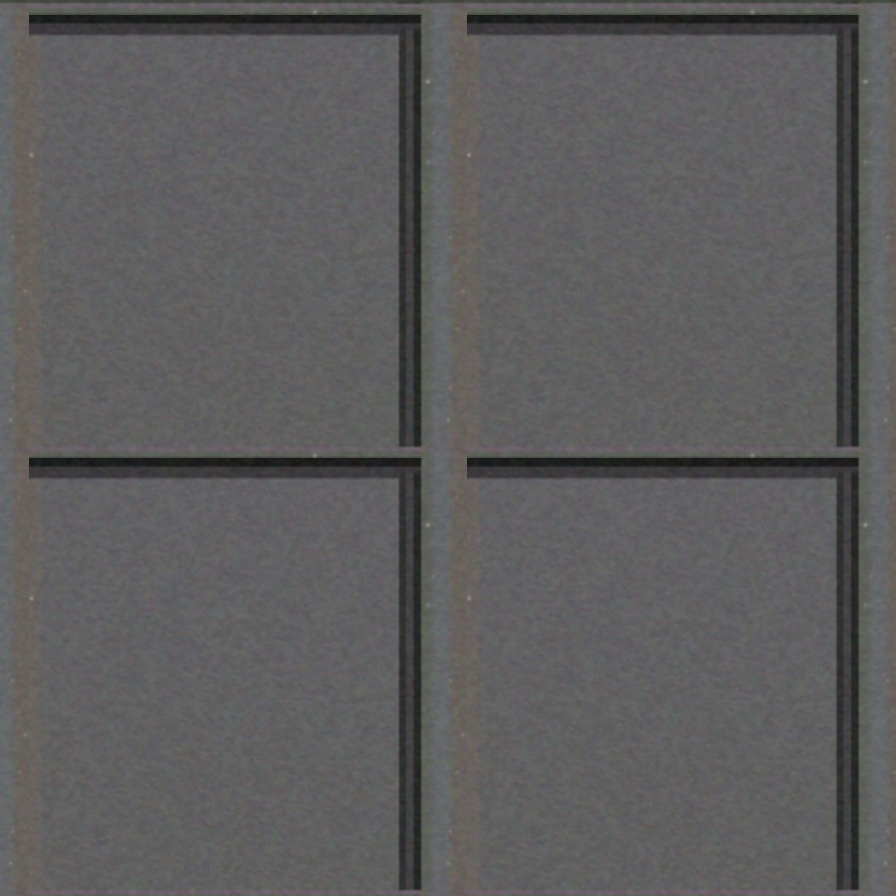
Give the GLSL for this pattern, as a Shadertoy shader.

```glsl
const float UNITS = 768.0;                 // drawing units per canvas height
const vec2 PERIOD = vec2(375.0, 380.0);    // size of one framed panel
const vec2 START = vec2(25.0, 13.0);       // first recess corner, from top left

const vec3 PANEL = vec3(0.385, 0.380, 0.392);
const vec3 SHADOW = vec3(0.130, 0.135, 0.130);
const vec3 RECESS = vec3(0.235, 0.228, 0.238);
const vec3 BROWN = vec3(0.415, 0.390, 0.370);
const vec3 STEEL = vec3(0.395, 0.405, 0.415);
const vec3 OLIVE = vec3(0.365, 0.380, 0.350);
const vec3 MAUVE = vec3(0.420, 0.380, 0.415);

float hash(vec2 p) {
    vec3 q = fract(vec3(p.xyx) * 0.1031);
    q += dot(q, q.yzx + 33.33);
    return fract((q.x + q.y) * q.z);
}

float valueNoise(vec2 p) {
    vec2 i = floor(p), f = fract(p);
    f = f * f * (3.0 - 2.0 * f);
    float low = mix(hash(i), hash(i + vec2(1, 0)), f.x);
    float high = mix(hash(i + vec2(0, 1)), hash(i + vec2(1, 1)), f.x);
    return mix(low, high, f.y);
}

// Soft-edged strip covering the interval from a to b
float band(float x, float a, float b, float soft) {
    return smoothstep(a - soft, a + soft, x) * (1.0 - smoothstep(b - soft, b + soft, x));
}

float speck(vec2 p, vec2 centre, float radius) {
    vec2 d = (p - centre) / radius;
    return exp(-dot(d, d));
}

// Recessed panel with shadows along its top and right sides
vec3 panelColor(vec2 p, float soft) {
    vec3 col = mix(PANEL, PANEL * vec3(0.98, 0.99, 0.96), smoothstep(0.0, 380.0, p.y));
    col = mix(col, BROWN, 0.8 * band(p.x, -9.0, 10.5, soft));
    col = mix(col, RECESS, band(p.y, -9.0, 17.0, soft * 1.3));
    float side = smoothstep(8.0, 15.0, p.y);
    col = mix(col, RECESS * 1.12, side * band(p.x, 317.0, 340.0, soft));
    col = mix(col, SHADOW * 1.4, side * band(p.x, 317.5, 323.0, soft));
    col = mix(col, SHADOW * 1.15, side * band(p.x, 329.5, 340.0, soft));
    return mix(col, SHADOW * 0.85, band(p.y, -9.0, 7.0, soft));
}

// Thin horizontal ledge, lit above and dull below
vec3 railColor(float y, float soft) {
    vec3 col = mix(MAUVE, OLIVE, smoothstep(374.0 - soft, 374.0 + soft, y));
    return mix(col, OLIVE * 0.75, smoothstep(377.0, 380.0, y));
}

// Vertical post: olive, steel and brown strips
vec3 postColor(vec2 p, float soft) {
    vec3 col = mix(OLIVE, STEEL, smoothstep(340.0, 350.0, p.x));
    col = mix(col, BROWN * 0.98, smoothstep(357.0, 366.0, p.x));
    return mix(col, MAUVE, 0.3 * band(p.y, 370.0, 375.0, soft));
}

// Fine slanted grain with faint colour noise
vec3 grain(vec2 p) {
    vec2 slant = vec2(p.x + 0.5 * p.y, p.y - 0.3 * p.x) + 400.0;
    float light = valueNoise(slant / vec2(5.0, 3.2)) - 0.5;
    light += 0.6 * (valueNoise(p / 2.0 + 71.0) - 0.5);
    vec3 tint = vec3(valueNoise(p / 5.0 + 13.0),
                     valueNoise(p / 5.0 + 137.0),
                     valueNoise(p / 5.0 + 291.0)) - 0.5;
    return 0.036 * light + 0.030 * tint;
}

// Small bright chips in the paint, the same in each repeat
float chips(vec2 p) {
    float total = speck(p, vec2(2.0, 120.0), 2.2);
    total += speck(p, vec2(245.0, 377.5), 2.0);
    total += speck(p, vec2(342.0, 57.0), 1.8);
    for (int i = 0; i < 8; i++) {
        float id = float(i) + 1.0;
        vec2 centre = vec2(mix(340.0, 372.0, hash(vec2(id, 7.3))),
                           PERIOD.y * hash(vec2(id, 19.7)));
        total += 0.45 * speck(p, centre, 1.6);
    }
    return min(total, 1.0);
}

void mainImage(out vec4 fragColor, in vec2 fragCoord) {
    vec2 canvas = vec2(fragCoord.x, iResolution.y - fragCoord.y) * UNITS / iResolution.y;
    vec2 p = mod(canvas - START, PERIOD);
    float soft = max(1.5, 0.75 * UNITS / iResolution.y);

    // Panel, rail and post from back to front
    vec3 col = panelColor(p, soft);
    col = mix(col, railColor(p.y, soft), smoothstep(370.0 - soft, 370.0 + soft, p.y));
    float post = smoothstep(336.0 - soft, 336.0 + soft, p.x);
    col = mix(col, postColor(p, soft), post);

    // Dark seam along the upper border
    col = mix(col, vec3(0.23, 0.26, 0.22), 0.8 * (1.0 - smoothstep(1.0, 4.0, canvas.y)));

    col += grain(p);
    col += vec3(0.17, 0.16, 0.15) * chips(p);
    fragColor = vec4(clamp(col, 0.0, 1.0), 1.0);
}
```
